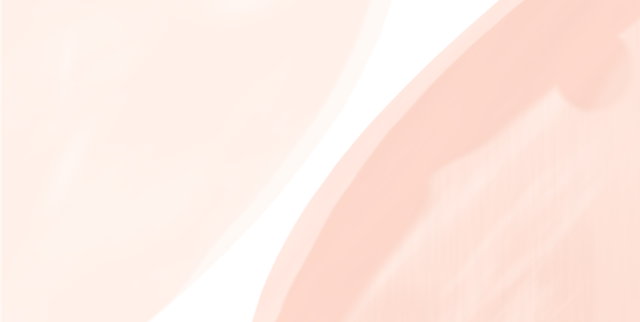
This background is drawn by a WebGL 1 fragment shader. Its source:

```glsl
precision highp float;
// Two blush watercolour washes on white paper, parted by a curved diagonal gap.
// Each wash edge is a cubic x(y); soft ellipses and stretched noise add
// overlaps, pale wisps and dry-brush grain.

uniform vec2 u_resolution;

const vec3 PAPER = vec3(1.0);
const vec3 CREAM = vec3(1.0, 0.945, 0.918);
const vec3 CREAM_PALE = vec3(1.0, 0.975, 0.962);
const vec3 VEIL = vec3(1.0, 0.905, 0.872);
const vec3 BLUSH = vec3(0.988, 0.842, 0.792);
const vec3 ROSE_PALE = vec3(0.998, 0.893, 0.855);
const vec3 HIGHLIGHT = vec3(1.0, 0.93, 0.902);

// Edge cubics: x = c.x + c.y*y + c.z*y^2 + c.w*y^3
const vec4 CREAM_EDGE = vec4(0.232, 0.60, -0.21, -0.01);
const vec4 VEIL_EDGE = vec4(0.394, 0.14, 0.28, -0.033);
const vec4 BLUSH_EDGE = vec4(0.431, 0.215, 0.10, 0.075);
const vec4 BAND_END = vec4(0.536, 0.31, 0.19, 0.0);
const float EDGE_SOFT = 0.0022;
const float GRAIN = 0.012;

float hash(vec2 p) {
  p = fract(p * vec2(0.1031, 0.1137));
  p += dot(p, p.yx + 33.33);
  return fract((p.x + p.y) * p.x * 7.13);
}

float noise(vec2 p) {
  vec2 i = floor(p), f = fract(p);
  f = f * f * (3.0 - 2.0 * f);
  return mix(mix(hash(i), hash(i + vec2(1, 0)), f.x),
             mix(hash(i + vec2(0, 1)), hash(i + vec2(1, 1)), f.x), f.y);
}

float fbm(vec2 p) {
  float sum = 0.0, amp = 0.53;
  for (int i = 0; i < 4; i++) {
    sum += amp * noise(p);
    p = p * 2.03 + 17.1;
    amp *= 0.5;
  }
  return sum;
}

float edgeX(vec4 c, float y) {
  return c.x + y * (c.y + y * (c.z + y * c.w));
}

// Coverage to the right of an edge at distance d
float cover(float d, float soft) {
  return smoothstep(-soft, soft, d);
}

// Soft ellipse with its long axis leaning right by the given slope
float dab(vec2 uv, vec2 centre, vec2 radius, float lean) {
  vec2 d = uv - centre;
  d.x -= lean * d.y;
  d /= radius;
  return exp(-dot(d, d));
}

vec3 creamWash(vec2 uv, float mottling) {
  vec3 c = mix(CREAM, CREAM_PALE, 0.3 * smoothstep(0.45, 0.75, mottling));
  c = mix(c, CREAM_PALE, 0.65 * dab(uv, vec2(0.105, 0.48), vec2(0.018, 0.13), 0.22));
  c = mix(c, CREAM_PALE, 0.5 * dab(uv, vec2(0.104, 0.81), vec2(0.009, 0.08), 0.06));
  c = mix(c, CREAM_PALE, 0.7 * dab(uv, vec2(0.38, 1.0), vec2(0.05, 0.05), 0.4));
  return mix(CREAM_PALE, c, smoothstep(0.0, 0.004, uv.x));
}

vec3 roseWash(vec2 uv, float streak, float hair) {
  // Pale lower right, dry-brushed and warmer towards the bottom
  float warm = 0.6 * smoothstep(0.5, 0.05, uv.y) * smoothstep(0.62, 0.85, uv.x);
  vec3 pale = mix(ROSE_PALE, BLUSH, warm);
  pale = mix(pale, HIGHLIGHT, 0.5 * smoothstep(0.45, 0.75, streak));
  pale = mix(pale, HIGHLIGHT, 0.6 * dab(uv, vec2(0.73, 0.4), vec2(0.022, 0.17), 0.42));
  pale = mix(pale, HIGHLIGHT, 0.7 * dab(uv, vec2(0.605, 0.15), vec2(0.013, 0.13), 0.42));
  pale = mix(pale, HIGHLIGHT, 0.45 * dab(uv, vec2(0.87, 0.67), vec2(0.03, 0.12), 0.4));
  pale = mix(pale, BLUSH, 0.6 * dab(uv, vec2(0.625, 0.03), vec2(0.07, 0.09), 0.1));
  pale += GRAIN * (hair - 0.5);

  // Dense diagonal band and the rounded lobe at its upper right
  float notch = 0.04 * exp(-pow((uv.y - 0.46) / 0.06, 2.0));
  float end = edgeX(BAND_END, uv.y) - notch + 0.025 * (streak - 0.5);
  float dense = cover(end - uv.x, 0.014);
  float lobe = length((uv - vec2(0.925, 0.79)) / vec2(0.062, 0.135));
  dense = max(dense, smoothstep(1.12, 0.88, lobe));
  vec3 c = mix(pale, BLUSH + 0.02 * (streak - 0.5), dense);
  float rim = cover(uv.x - 0.93 - 0.085 * smoothstep(0.65, 1.0, uv.y), 0.018);
  return mix(c, ROSE_PALE, 0.55 * rim * smoothstep(1.0, 0.8, uv.y));
}

void main() {
  vec2 uv = gl_FragCoord.xy / u_resolution;
  vec2 along = vec2(uv.x - 0.42 * uv.y, uv.y);
  float streak = fbm(along * vec2(24.0, 3.5));
  float mottling = fbm(along * vec2(7.0, 2.5) + 9.0);
  float hair = noise(uv * vec2(210.0, 9.0));
  float wobble = 0.006 * (fbm(uv * 9.0) - 0.5);

  // Left wash: faint outer fringe, then the full cream
  float creamD = edgeX(CREAM_EDGE, uv.y) + wobble - uv.x;
  float fringe = 0.032 * smoothstep(0.0, 0.3, uv.y);
  vec3 col = mix(PAPER, CREAM_PALE, cover(creamD, EDGE_SOFT));
  col = mix(col, creamWash(uv, mottling), cover(creamD - fringe, 0.006));

  // Right wash: translucent veil, then the layered rose
  float veilD = uv.x - edgeX(VEIL_EDGE, uv.y) + 0.5 * wobble;
  float roseD = uv.x - edgeX(BLUSH_EDGE, uv.y) + wobble;
  vec3 veil = mix(VEIL, HIGHLIGHT, 0.5 * smoothstep(0.4, 0.75, streak));
  col = mix(col, veil, cover(veilD, EDGE_SOFT));
  col = mix(col, roseWash(uv, streak, hair), cover(roseD, 0.004));

  gl_FragColor = vec4(clamp(col, 0.0, 1.0), 1.0);
}
```
